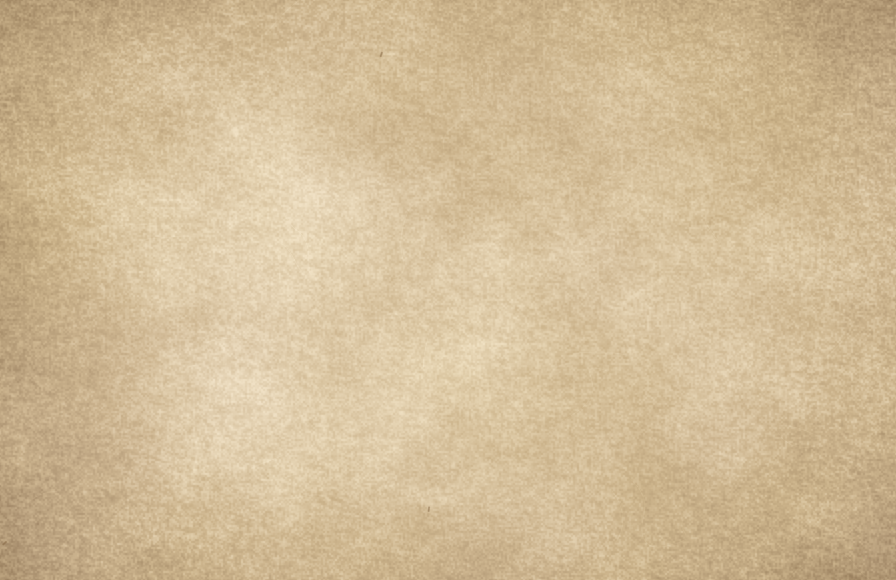
Reproduce this texture procedurally as a WebGL 1 fragment shader.

```glsl
precision highp float;
// Aged parchment: mottled warm beige with a fine fibrous grain and darker worn edges.

uniform vec2 u_resolution;

float hash(vec2 p) {
  vec3 q = fract(vec3(p.xyx) * 0.1031);
  q += dot(q, q.yzx + 33.33);
  return fract((q.x + q.y) * q.z);
}

float noise(vec2 p) {
  vec2 cell = floor(p);
  vec2 f = fract(p);
  f = f * f * (3.0 - 2.0 * f);
  return mix(mix(hash(cell), hash(cell + vec2(1.0, 0.0)), f.x),
             mix(hash(cell + vec2(0.0, 1.0)), hash(cell + vec2(1.0, 1.0)), f.x), f.y);
}

// Fractal noise centred on zero
float clouds(vec2 p) {
  float sum = 0.0;
  float amplitude = 0.5;
  for (int i = 0; i < 6; i++) {
    sum += amplitude * (noise(p) - 0.5);
    p = mat2(0.8, 0.6, -0.6, 0.8) * p * 2.03 + 17.3;
    amplitude *= 0.55;
  }
  return sum;
}

// Pressed paper fibres, faint cloth threads and fine grit
float paperGrain(vec2 p) {
  vec2 slanted = mat2(0.94, 0.34, -0.34, 0.94) * p;
  float fibres = noise(slanted * vec2(105.0, 180.0)) - 0.5;
  float lumps = noise(slanted * vec2(70.0, 95.0) + 12.0) - 0.5;
  float grit = noise(p * 290.0 + 40.0) - 0.5;
  float weft = noise(p * vec2(45.0, 290.0) + 90.0) - 0.5;
  float warp = noise(p * vec2(290.0, 32.0) + 150.0) - 0.5;
  return 0.42 * fibres + 0.2 * lumps + 0.75 * grit + 0.26 * weft + 0.2 * warp;
}

// Thin pale creases that follow the contours of a noise field
float creases(vec2 p) {
  float ridge = abs(noise(p * 17.0 + 2.0 * noise(p * 9.0)) - 0.5);
  float patches = smoothstep(0.55, 0.8, noise(p * 13.0 + 60.0));
  return (1.0 - smoothstep(0.0, 0.035, ridge)) * patches;
}

// A few tiny dark slivers embedded in the sheet
float flecks(vec2 p, float aspect) {
  float cover = 0.0;
  for (int i = 0; i < 3; i++) {
    float id = float(i) + 3.0;
    vec2 centre = vec2(hash(vec2(id, 1.7)) * aspect, hash(vec2(id, 8.3)));
    float angle = 0.6 + 1.2 * hash(vec2(id, 5.1));
    vec2 along = vec2(cos(angle), sin(angle));
    vec2 d = p - centre;
    d -= along * clamp(dot(d, along), -0.003, 0.003);
    cover = max(cover, 1.0 - smoothstep(0.0, 0.003, length(d)));
  }
  return cover;
}

void main() {
  vec2 uv = gl_FragCoord.xy / u_resolution;
  float aspect = u_resolution.x / u_resolution.y;
  vec2 p = gl_FragCoord.xy / u_resolution.y;

  // Worn edges, heaviest in the corners
  vec2 edge = abs(uv * 2.0 - 1.0);
  float wear = 0.1 * pow(edge.x, 2.6) + 0.078 * pow(edge.y, 3.0)
             + 0.035 * edge.x * edge.x * edge.y * edge.y;

  // Broad stains, smaller mottling and blotches a few threads wide
  float stains = clouds(p * 2.6 + 4.0);
  float mottle = clouds(p * vec2(7.0, 9.0) + 31.0);
  float blotches = clouds(p * vec2(24.0, 30.0) + 53.0);
  float tone = 0.876 - wear + 0.14 * stains + 0.075 * mottle + 0.03 * blotches;

  // Surface relief shows more strongly on the darker areas
  float relief = mix(0.08, 0.13, smoothstep(0.0, 0.14, wear));
  tone += relief * paperGrain(p) + 0.018 * creases(p);
  tone = min(tone, 0.94);

  vec3 umber = vec3(0.67, 0.57, 0.43);
  vec3 ochre = vec3(0.80, 0.705, 0.55);
  vec3 cream = vec3(0.88, 0.805, 0.672);
  vec3 color = tone < 0.80 ? mix(umber, ochre, (tone - 0.67) / 0.13)
                           : mix(ochre, cream, (tone - 0.80) / 0.08);

  // Slow drift between golden and greyer paper
  color.b += 0.03 * clouds(p * 3.1 + 70.0);
  color = mix(color, vec3(0.52, 0.40, 0.26), 0.55 * flecks(p, aspect));

  gl_FragColor = vec4(color, 1.0);
}
```
